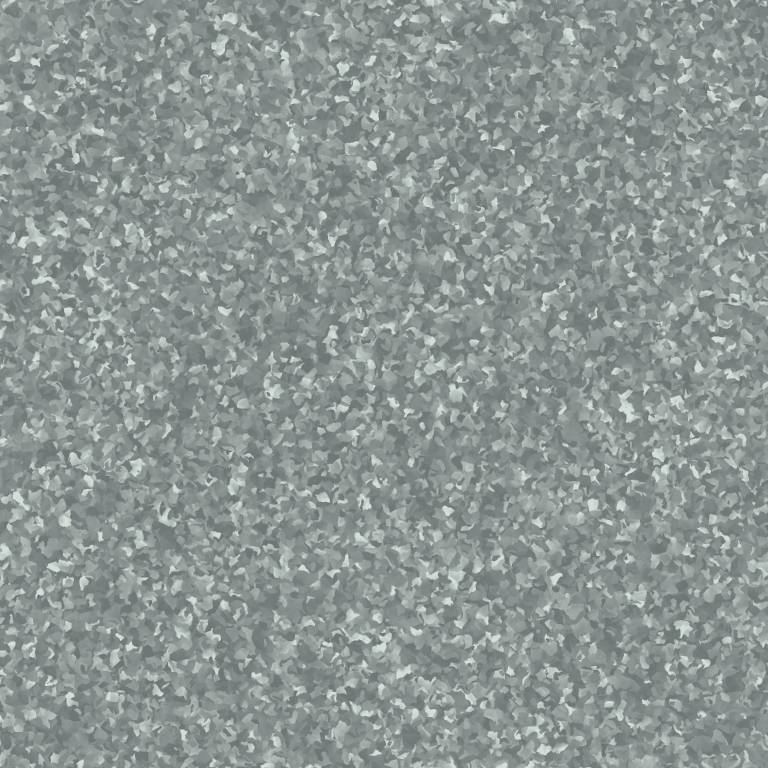
Give the GLSL for this texture, as a three.js fragment shader.

```glsl
// Galvanized sheet metal: overlapping pale zinc flakes on a dull grey-green ground.
varying vec2 vUv;

const vec3 DARK_ZINC = vec3(0.427, 0.457, 0.456);
const vec3 PALE_ZINC = vec3(0.762, 0.802, 0.782);
const float SAMPLE_SPACING = 1.0 / 1024.0;

vec3 hash3(vec2 cell, float seed) {
  vec3 p = fract(vec3(cell.xyx) * vec3(0.1031, 0.1030, 0.0973) + seed * 0.137);
  p += dot(p, p.yxz + 33.33);
  return fract((p.xxy + p.yzz) * p.zyx);
}

float valueNoise(vec2 p, float seed) {
  vec2 cell = floor(p);
  vec2 f = fract(p);
  f = f * f * (3.0 - 2.0 * f);
  float low = mix(hash3(cell, seed).x, hash3(cell + vec2(1.0, 0.0), seed).x, f.x);
  float high = mix(hash3(cell + vec2(0.0, 1.0), seed).x, hash3(cell + 1.0, seed).x, f.x);
  return mix(low, high, f.y);
}

// Ragged displacement that turns straight cell borders into torn flake edges.
vec2 raggedWarp(vec2 p, float scale, float seed) {
  return vec2(valueNoise(p * scale, seed), valueNoise(p * scale, seed + 1.0)) - 0.5;
}

// Nearest flake: x = tone, y = presence value, z = shading slope across it.
vec3 nearestFlake(vec2 p, float seed) {
  vec2 cell = floor(p);
  float nearest = 9.0;
  vec3 flake = vec3(0.0);
  for (int y = -1; y <= 1; y++) {
    for (int x = -1; x <= 1; x++) {
      vec2 neighbour = cell + vec2(float(x), float(y));
      vec3 site = hash3(neighbour, seed);
      vec2 offset = p - neighbour - site.xy;
      float distanceSquared = dot(offset, offset);
      if (distanceSquared < nearest) {
        nearest = distanceSquared;
        vec3 traits = hash3(neighbour, seed + 7.0);
        float angle = 6.2832 * traits.z;
        flake = vec3(site.z, traits.x, dot(offset, vec2(cos(angle), sin(angle))));
      }
    }
  }
  return flake;
}

// Lays one sheet of flakes, with tones in the given range, over the tone below.
float layFlakes(float below, vec2 p, float scale, float coverage, vec2 toneRange, float seed) {
  vec3 flake = nearestFlake(p * scale + seed * 3.7, seed);
  float tone = mix(toneRange.x, toneRange.y, flake.x) + 0.16 * flake.z;
  return mix(below, tone, step(flake.y, coverage));
}

float zincTone(vec2 uv) {
  vec2 p = uv + 0.0085 * raggedWarp(uv, 95.0, 11.0) + 0.0035 * raggedWarp(uv, 210.0, 17.0);
  float clump = valueNoise(uv * 13.0, 23.0) - 0.5;

  float tone = layFlakes(0.3, p, 72.0, 1.0, vec2(0.0, 0.5), 1.0);
  tone = layFlakes(tone, p, 92.0, 0.45, vec2(0.0, 0.9), 2.0);
  tone = layFlakes(tone, p, 104.0, 0.35 + 0.2 * clump, vec2(0.38, 1.1), 3.0);
  tone = layFlakes(tone, p, 165.0, 0.2, vec2(0.0, 1.0), 4.0);

  // Fine surface grain and slow brightness drift
  tone += 0.11 * (valueNoise(uv * 230.0, 31.0) - 0.5);
  tone += 0.08 * (valueNoise(uv * 5.0, 37.0) - 0.5);
  return clamp(tone, 0.0, 1.08);
}

vec3 zincColour(float tone) {
  float brightness = 0.02 + 0.64 * tone + 0.31 * pow(tone, 6.0);
  return mix(DARK_ZINC, PALE_ZINC, brightness);
}

void main() {
  // Four samples smooth the flake edges
  vec3 colour = vec3(0.0);
  for (int y = 0; y < 2; y++) {
    for (int x = 0; x < 2; x++) {
      vec2 offset = (vec2(float(x), float(y)) - 0.5) * SAMPLE_SPACING;
      colour += zincColour(zincTone(vUv + offset));
    }
  }
  gl_FragColor = vec4(colour * 0.25, 1.0);
}
```
